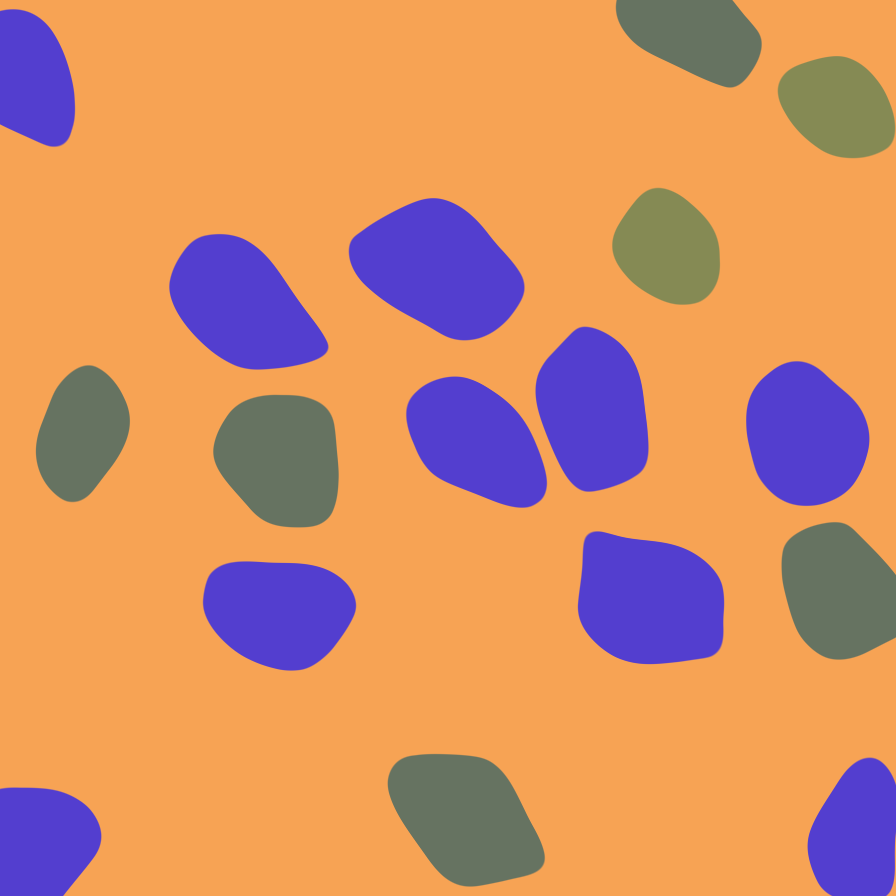
This pattern is drawn by a WebGL 2 fragment shader. Its source:

```glsl
#version 300 es
precision highp float;
// Flat, pebble-like blobs scattered on a plain orange ground.
// Each blob is a stretched polygon with rounded corners on a jittered grid,
// trimmed against its neighbours so that close pairs keep a narrow gap.
uniform vec2 u_resolution;
out vec4 fragColor;

const float TAU = 6.2831853;
const float CELL = 0.21;
const int EMPTY = 0, VIOLET = 1, SLATE = 2, OLIVE = 3;

float hash(vec2 p, float seed) {
    vec3 q = fract(vec3(p, seed) * vec3(0.1031, 0.1137, 0.0973) + 0.37);
    q += dot(q, q.yzx + 33.33);
    return fract((q.x + q.y) * q.z);
}

// Maximum with a rounded transition of width k.
float smoothMax(float a, float b, float k) {
    float h = max(k - abs(a - b), 0.0) / k;
    return max(a, b) + 0.25 * h * h * k;
}

// Shuffles the kinds so that every column holds a fixed share of each.
int blobKind(ivec2 cell) {
    ivec2 c = ((cell % 5) + 5) % 5;
    int x = 4 - c.x;
    int shuffled = (c.y * (1 + x % 3) + 3 * x) % 5;
    if (shuffled == 0 || shuffled == 2) return VIOLET;
    if (shuffled == 1) return SLATE;
    return shuffled == 4 && c.y > 2 ? OLIVE : EMPTY;
}

vec2 blobCentre(ivec2 cell) {
    vec2 id = vec2(cell);
    vec2 jitter = vec2(hash(id, 1.0), hash(id, 2.0)) - 0.5;
    return (id + 0.5 + 0.56 * jitter) * CELL - 0.025;
}

// Distance to a leaning, rounded polygon around the origin.
float blobShape(vec2 p, vec2 id, float radius) {
    p += 0.005 * sin(p.yx * 42.0 + TAU * vec2(hash(id, 3.0), hash(id, 4.0)));
    float lean = -0.95 + 1.5 * (hash(id, 5.0) - 0.5);
    float stretch = mix(1.06, 1.3, hash(id, 6.0));
    vec2 axis = vec2(cos(lean), sin(lean));
    p = vec2(dot(p, axis) / stretch, dot(p, vec2(-axis.y, axis.x)) * stretch);

    radius *= mix(0.88, 1.1, hash(id, 7.0));
    float d = -radius;
    for (int i = 0; i < 7; i++) {
        float side = float(i);
        float angle = TAU * (side + 0.6 * hash(id, 10.0 + side)) / 7.0;
        float reach = radius * mix(0.87, 1.15, hash(id, 20.0 + side));
        d = smoothMax(d, dot(p, vec2(cos(angle), sin(angle))) - reach, 0.035);
    }
    return d;
}

void main() {
    vec2 uv = gl_FragCoord.xy / min(u_resolution.x, u_resolution.y);
    ivec2 home = ivec2(floor((uv + 0.025) / CELL));

    // Nearest occupied cell owns this point.
    ivec2 owner = home;
    float nearest = 1e3;
    for (int y = -2; y <= 2; y++)
    for (int x = -2; x <= 2; x++) {
        ivec2 cell = home + ivec2(x, y);
        float dist = distance(uv, blobCentre(cell));
        if (blobKind(cell) != EMPTY && dist < nearest) {
            nearest = dist;
            owner = cell;
        }
    }

    int kind = blobKind(owner);
    vec2 centre = blobCentre(owner);
    float radius = kind == VIOLET ? 0.075 : kind == SLATE ? 0.068 : 0.065;
    float d = blobShape(uv - centre, vec2(owner), radius);

    // Trim the blob at the midline towards each occupied neighbour.
    for (int y = -2; y <= 2; y++)
    for (int x = -2; x <= 2; x++) {
        ivec2 cell = owner + ivec2(x, y);
        if (cell == owner || blobKind(cell) == EMPTY) continue;
        vec2 other = blobCentre(cell);
        float midline = dot(uv - 0.5 * (centre + other), normalize(other - centre));
        d = smoothMax(d, midline + 0.007, 0.02);
    }

    // Flat colours with a crisp, smoothed edge.
    vec3 ground = vec3(0.97, 0.64, 0.33);
    vec3 violet = vec3(0.325, 0.245, 0.81);
    vec3 slate = vec3(0.40, 0.45, 0.38);
    vec3 olive = vec3(0.52, 0.54, 0.33);
    vec3 fill = kind == VIOLET ? violet : kind == SLATE ? slate : olive;
    float edge = 0.75 / min(u_resolution.x, u_resolution.y);
    float cover = kind == EMPTY ? 0.0 : 1.0 - smoothstep(-edge, edge, d);
    fragColor = vec4(mix(ground, fill, cover), 1.0);
}
```
